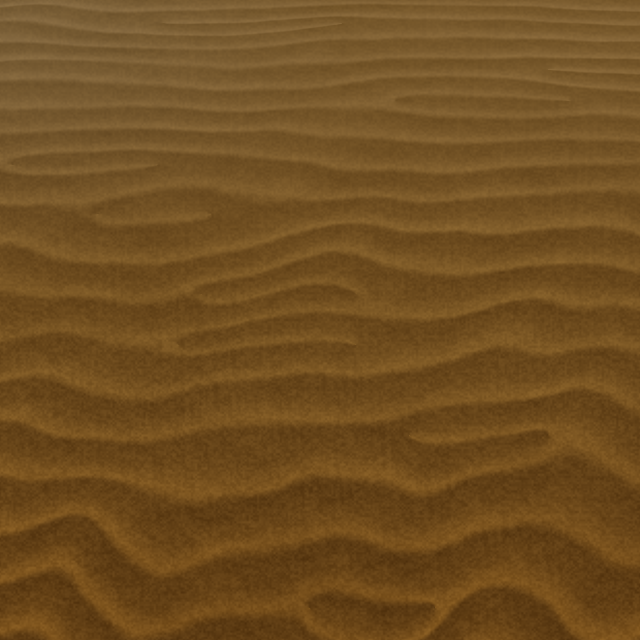
Reproduce this texture procedurally as a Shadertoy shader.

```glsl
// Wind-rippled desert sand seen at a slant, with ridges crowding toward the top.
// A logarithmic phase gives the perspective, noise bends the ridges, and
// pairs of phase vortices insert short extra ridges that fork and fade out.

const float TAU = 6.2831853;

float hash(vec2 p) {
    return fract(sin(dot(p, vec2(127.1, 311.7))) * 43758.5453);
}

float noise(vec2 p) {
    vec2 i = floor(p), f = fract(p);
    f = f * f * (3.0 - 2.0 * f);
    return mix(mix(hash(i), hash(i + vec2(1, 0)), f.x),
               mix(hash(i + vec2(0, 1)), hash(i + vec2(1, 1)), f.x), f.y);
}

float fbm(vec2 p) {
    float sum = 0.0, amp = 0.5;
    for (int i = 0; i < 4; i++) {
        sum += amp * noise(p);
        p = mat2(1.6, 1.2, -1.2, 1.6) * p + 7.3;
        amp *= 0.5;
    }
    return sum;
}

// Ridge count from the top edge down to a given depth
float perspectivePhase(float down) {
    return log(1.0 + 3.5 * down) / 0.085;
}

// Extra ridge segments: each is a pair of opposite vortices
float forks(vec2 ground) {
    float shift = 0.0;
    for (int i = 0; i < 9; i++) {
        float k = float(i);
        vec2 center = vec2(10.0 * hash(vec2(k, 3.1)),
                           18.0 * (k + hash(vec2(k, 8.7))) / 9.0);
        float halfLength = 0.7 + 1.1 * hash(vec2(k, 5.3));
        vec2 d = ground - center;
        shift += atan(d.y, d.x + halfLength) - atan(d.y, d.x - halfLength);
    }
    return shift / TAU;
}

// Slow brightening down each ripple, then a quick fall past its crest
float rippleLight(float phase, float edgeWidth) {
    float f = fract(phase);
    float rise = 0.35 * smoothstep(0.0, 0.6, f) + 0.65 * smoothstep(0.4, 0.88, f);
    return rise * (1.0 - smoothstep(1.0 - edgeWidth, 1.0, f));
}

void mainImage(out vec4 fragColor, in vec2 fragCoord) {
    vec2 uv = fragCoord / iResolution.xy;
    float down = 1.0 - uv.y;
    float base = perspectivePhase(down);

    // Bend the ridges, more gently far away
    vec2 bend = vec2(uv.x * 5.5 + 0.23 * base, base * 0.33 - uv.x * 0.5);
    float warp = 1.15 * (noise(bend + 4.7) - 0.5)
               + 0.35 * (noise(bend * vec2(2.1, 1.7) + 19.0) - 0.5);
    warp *= mix(0.75, 1.1, down);
    float phase = base + warp + forks(vec2(uv.x * 10.0, base));
    phase += 0.07 * (fbm(vec2(uv.x * 28.0, base * 1.3)) - 0.5);

    // Ripple shading with uneven crispness and strength
    float patchy = noise(vec2(uv.x * 4.0, base * 0.6) + 31.0);
    float light = rippleLight(phase, mix(0.14, 0.32, patchy));
    light = mix(0.4, light, mix(1.0, 0.72, noise(vec2(uv.x * 6.0, base * 0.8) + 53.0)));

    // Faint mottling and fine slanted streaks on the dark flanks
    light += 0.28 * (fbm(vec2(uv.x * 13.0, base * 1.1) + 11.0) - 0.47);
    vec2 streak = vec2(uv.x * 32.0 + base * 1.5, base * 5.0 - uv.x * 14.0);
    light += 0.16 * (1.0 - light) * (noise(streak) - 0.5);

    // Warm and dark nearby, paler and greyer in the distance
    vec3 shadow = mix(vec3(0.45, 0.33, 0.155), vec3(0.40, 0.27, 0.10), smoothstep(0.0, 0.5, down));
    shadow = mix(shadow, vec3(0.355, 0.225, 0.07), smoothstep(0.4, 1.0, down));
    vec3 lit = mix(vec3(0.54, 0.415, 0.235), vec3(0.515, 0.37, 0.16), smoothstep(0.0, 0.5, down));
    lit = mix(lit, vec3(0.515, 0.345, 0.12), smoothstep(0.4, 1.0, down));
    vec3 color = mix(shadow, lit, light);

    // Pale haze in the upper left corner
    float haze = 1.0 - smoothstep(0.0, 0.65, length(vec2(uv.x, down * 1.3)));
    color += haze * vec3(0.0, 0.015, 0.035);

    // Sand grain
    float grain = 0.6 * noise(uv * 310.0) + 0.4 * noise(uv * vec2(140.0, 190.0) + 70.0) - 0.5;
    color += grain * mix(0.045, 0.105, smoothstep(0.0, 0.7, down)) * vec3(1.0, 0.85, 0.55);

    fragColor = vec4(color, 1.0);
}
```
